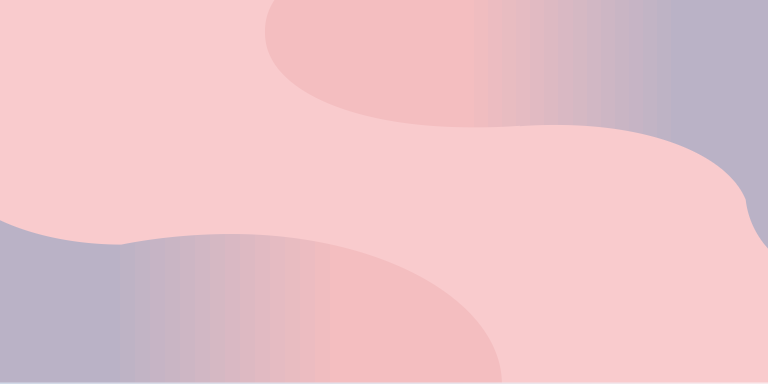
This background is drawn by a Shadertoy shader. Its source:

```glsl
// Two flowing pastel waves on a soft pink ground, one hanging from the top
// right and one rising at the lower left. Each wave joins superellipses with
// carved hollows, and is filled by a finely stepped pink to lilac gradient.

const vec3 GROUND = vec3(0.976, 0.796, 0.804);
const vec3 ROSE   = vec3(0.957, 0.745, 0.753);
const vec3 LILAC  = vec3(0.729, 0.698, 0.776);

// Approximate signed distance to a superellipse, negative inside
float superellipse(vec2 p, vec2 center, vec2 radius, float power) {
    vec2 q = max(abs(p - center) / radius, 1e-5);
    vec2 gradient = power * pow(q, vec2(power - 1.0)) / radius;
    float level = dot(pow(q, vec2(power)), vec2(1.0)) - 1.0;
    return level / max(length(gradient), 1e-3);
}

// Wave hanging from the top: left bulge, hollow below, bulge at the right edge
float upperWave(vec2 p) {
    float bulge = superellipse(p, vec2(1.237, 0.917), vec2(0.547, 0.2487), 2.15);
    float hollow = superellipse(p, vec2(1.445, 0.422), vec2(0.508, 0.2526), 2.1);
    float corner = superellipse(p, vec2(2.1875, 0.505), vec2(0.247, 0.234), 2.0);
    float body = max(-hollow, max(1.354 - p.x, 0.435 - p.y));
    return min(min(bulge, body), corner);
}

// Wave rising from the bottom: broad hill with a hollow shoulder at its left
float lowerWave(vec2 p) {
    float hillCenter = 0.604;
    float hillWidth = p.x < hillCenter ? 0.781 : 0.703;
    float hill = superellipse(p, vec2(hillCenter, 0.0), vec2(hillWidth, 0.3906), 2.0);
    float hollow = superellipse(p, vec2(0.318, 0.609), vec2(0.474, 0.246), 2.0);
    float shoulder = max(-hollow, max(p.x - 0.318, p.y - 0.609));
    return min(hill, shoulder);
}

// Gradient between two colours in narrow, even bands
vec3 bandedGradient(vec3 from, vec3 to, float start, float end, float x) {
    const float BANDS = 15.0;
    float t = clamp((x - start) / (end - start), 0.0, 1.0);
    return mix(from, to, min(floor(t * (BANDS + 1.0)) / BANDS, 1.0));
}

float coverage(float dist, float pixel) {
    return clamp(0.5 - dist / pixel, 0.0, 1.0);
}

void mainImage(out vec4 fragColor, in vec2 fragCoord) {
    // Canvas is two units wide and one unit high
    vec2 p = fragCoord / iResolution.xy * vec2(2.0, 1.0);
    float pixel = 1.0 / iResolution.y;

    // Waves over the ground
    vec3 upperFill = bandedGradient(ROSE, LILAC, 1.198, 1.784, p.x);
    vec3 lowerFill = bandedGradient(LILAC, ROSE, 0.273, 0.898, p.x);
    vec3 color = mix(GROUND, upperFill, coverage(upperWave(p), pixel));
    color = mix(color, lowerFill, coverage(lowerWave(p), pixel));

    // Pale hairline along the bottom edge
    vec3 hairline = mix(vec3(0.82, 0.85, 0.91), vec3(0.98, 0.92, 0.93), p.x * 0.5);
    color = mix(color, hairline, coverage(p.y - 0.004, pixel));

    fragColor = vec4(color, 1.0);
}
```
